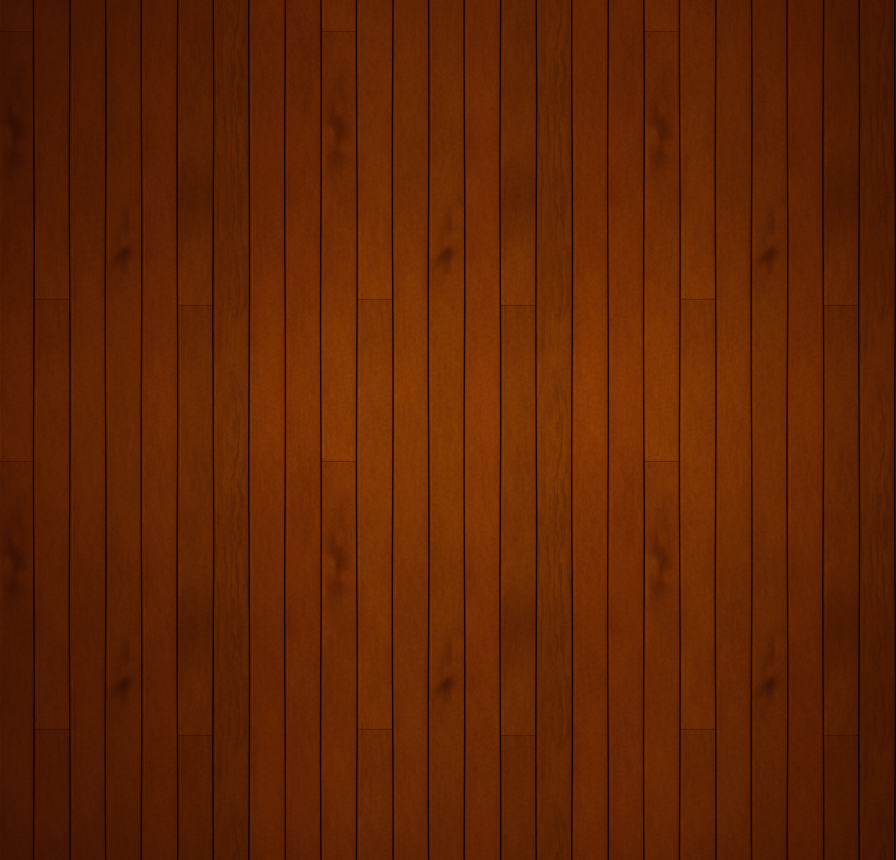
A Shadertoy shader for this texture:

```glsl
// Varnished vertical wood planks, tiled every nine boards and lit by a warm central glow.
#define PLANKS 24.97       // boards across the canvas
#define OFFSET 0.057       // part of the first board cut off at the left
#define TILE 9.0           // boards in one repeat
#define ROWS 2.0           // repeats down the canvas
#define GAP 0.019          // half width of a gap, in boards
#define GAP_DEPTH 0.74     // darkness of a gap
#define WARP 0.01          // sideways bend of the gaps
#define GRAIN 0.12         // strength of the fine fibres
#define WOOD vec3(0.475, 0.198, 0.015)
#define GLOW_CENTER vec2(0.55, 0.51)
#define GLOW_FALLOFF vec2(1.55, 1.25)
#define BOARD_ASPECT 12.0  // height of a repeat, in boards

const float TAU = 6.2831853;
const float boardTone[9] = float[9](1.02, 1.02, 1.0, 0.98, 1.0, 0.96, 0.93, 1.01, 0.99);
const float boardGold[9] = float[9](0.99, 1.01, 1.01, 1.02, 0.97, 1.04, 1.05, 0.96, 0.96);

float hash(vec2 p) {
    return fract(sin(dot(p, vec2(12.9898, 78.233))) * 43758.5453);
}

// Value noise that wraps vertically after the given number of cells
float noise(vec2 p, float wrapY) {
    vec2 i = floor(p), f = fract(p);
    f = f * f * (3.0 - 2.0 * f);
    float y0 = mod(i.y, wrapY), y1 = mod(i.y + 1.0, wrapY);
    return mix(mix(hash(vec2(i.x, y0)), hash(vec2(i.x + 1.0, y0)), f.x),
               mix(hash(vec2(i.x, y1)), hash(vec2(i.x + 1.0, y1)), f.x), f.y);
}

// Noise on one board: cells across the board, cells along the repeat
float boardNoise(vec2 p, vec2 cells, float board) {
    return noise(p * cells + vec2(board * 47.0, 0.0), cells.y);
}

// Soft elliptical blot; the distance wraps along the board
float blot(vec2 p, vec2 center, vec2 radius, float tilt) {
    vec2 d = p - center;
    d.y = (fract(d.y + 0.5) - 0.5) * BOARD_ASPECT;
    d.x -= d.y * tilt;
    d /= radius;
    return exp(-dot(d, d));
}

// Anti-aliased coverage of a line
float stroke(float dist, float halfWidth, float pixel) {
    return clamp((halfWidth - dist) / pixel + 0.5, 0.0, 1.0);
}

void mainImage(out vec4 fragColor, in vec2 fragCoord) {
    vec2 uv = fragCoord / iResolution.xy;
    float pixel = PLANKS / iResolution.x;

    // Position on the board: x across it, y along the repeat
    float v = fract(uv.y * ROWS);
    float u = uv.x * PLANKS + OFFSET;
    u += WARP * sin(TAU * (v + u * 3.0 / TILE));
    float board = mod(floor(u), TILE);
    int id = int(board);
    vec2 p = vec2(fract(u), v);

    // Fibres, pores and broad cloudy variation
    float fibres = boardNoise(p, vec2(13.0, 24.0), board) - 0.5;
    float pores = boardNoise(p, vec2(22.0, 190.0), board + 20.0) - 0.5;
    float clouds = boardNoise(p, vec2(1.8, 9.0), board + 40.0) - 0.5;
    float light = boardTone[id];
    light *= 1.0 + GRAIN * (0.45 * fibres + 0.7 * pores + 0.7 * clouds);
    light *= 1.0 - 0.04 * cos(TAU * (v - 0.54));

    // Long growth rings, strong on one board only
    float bend = boardNoise(p, vec2(1.3, 6.0), board + 60.0);
    float rings = sin(TAU * (p.x * 4.5 + 1.9 * bend + 0.9 * fibres));
    float figure = id == 6 ? 0.13 : (id == 5 ? 0.03 : 0.01);
    float patchy = boardNoise(p, vec2(3.0, 14.0), board + 70.0);
    light *= 1.0 - figure * patchy * smoothstep(-0.5, 1.0, rings);

    // Streaky stain, swirling knot and dull patch
    float ragged = smoothstep(0.25, 0.75, boardNoise(p, vec2(4.0, 32.0), board + 80.0));
    if (id == 0) {
        light *= 1.0 - 0.26 * ragged * blot(p, vec2(0.45, 0.7), vec2(0.3, 1.2), 0.06);
    } else if (id == 3) {
        light *= 1.0 - 0.24 * blot(p, vec2(0.42, 0.404), vec2(0.2, 0.28), 0.7);
        light *= 1.0 - 0.2 * ragged * blot(p, vec2(0.6, 0.44), vec2(0.3, 1.2), 0.15);
    } else if (id == 5) {
        light *= 1.0 - 0.16 * blot(p, vec2(0.5, 0.54), vec2(0.7, 1.1), 0.0);
    }

    // Faint butt joints with a tone step and a pair of nails
    if (id == 0 || id == 1 || id == 5) {
        float joint = id == 0 ? 0.927 : (id == 1 ? 0.304 : 0.29);
        float along = fract(v - joint);
        light *= 1.0 + 0.07 * (0.5 - along);
        float y = (fract(v - joint + 0.5) - 0.5) * BOARD_ASPECT;
        light *= 1.0 - 0.24 * stroke(abs(y), 0.014, pixel);
        vec2 nail = vec2(abs(p.x - 0.5) - 0.36, abs(y) - 0.13);
        light *= 1.0 - 0.15 * stroke(length(nail), 0.02, pixel);
    }

    // Dark gaps with soft shade and a thin lit edge to their right
    float edge = min(p.x, 1.0 - p.x);
    light *= 1.0 - 0.12 * exp(-edge * 20.0);
    light *= 1.0 + 0.09 * stroke(abs(p.x - 0.075), 0.018, pixel);
    light *= 1.0 - GAP_DEPTH * stroke(edge, GAP, pixel);

    // Warm glow that fades towards the corners
    vec2 away = uv - GLOW_CENTER;
    light *= 1.05 * exp(-dot(away * away, GLOW_FALLOFF));

    // Darker wood turns redder
    vec3 color = WOOD * pow(vec3(light), vec3(1.0, 1.45, 0.3));
    color.g *= boardGold[id];
    fragColor = vec4(color, 1.0);
}
```
